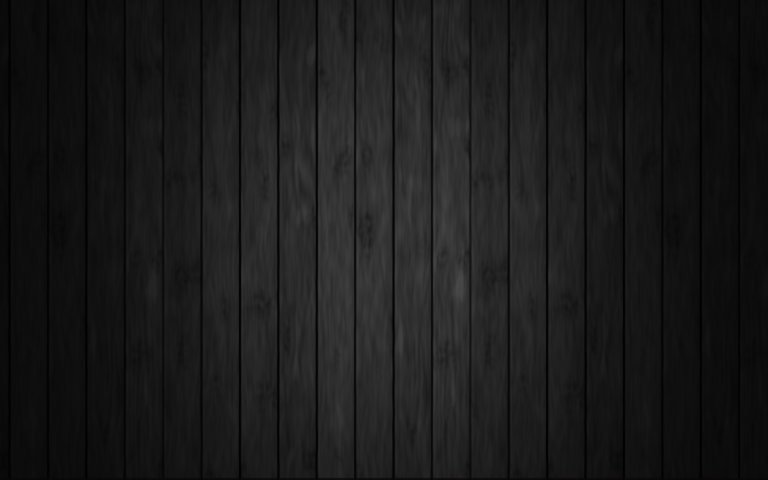
Write a Shadertoy shader that draws this texture.

```glsl
// Dark vertical wooden planks lit by a soft central glow

vec2 hashGradient(vec2 cell) {
    float angle = 6.2832 * fract(sin(dot(cell, vec2(127.1, 311.7))) * 43758.5);
    return vec2(cos(angle), sin(angle));
}

// Gradient noise, roughly -0.7 to 0.7
float noise(vec2 p) {
    vec2 i = floor(p), f = p - i;
    vec2 u = f * f * f * (f * (f * 6.0 - 15.0) + 10.0);
    float a = dot(hashGradient(i), f);
    float b = dot(hashGradient(i + vec2(1, 0)), f - vec2(1, 0));
    float c = dot(hashGradient(i + vec2(0, 1)), f - vec2(0, 1));
    float d = dot(hashGradient(i + 1.0), f - 1.0);
    return mix(mix(a, b, u.x), mix(c, d, u.x), u.y);
}

// Wood brightness around 1; p is local to a plank, in canvas heights
float woodGrain(vec2 p, float kind) {
    vec2 q = p + vec2(kind * 3.37, kind * 5.13);
    q.x += 0.006 * noise(q * vec2(12.0, 7.0)) + 0.0015 * noise(q * vec2(40.0, 35.0));

    // Long fibres, from broad to fine
    float grain = 0.0, amplitude = 0.13;
    vec2 scale = vec2(32.0, 2.5);
    for (int i = 0; i < 4; i++) {
        grain += amplitude * noise(q * scale + float(i) * 19.7);
        scale *= vec2(1.75, 2.1);
        amplitude *= 1.12;
    }

    // Arched growth rings, strongest on figured planks
    float figured = max(smoothstep(1.2, 0.0, abs(kind - 2.5)), step(6.5, kind));
    float rings = sin(34.0 * noise(q * vec2(17.0, 2.6)) + q.x * 160.0);
    float patches = smoothstep(0.0, 0.4, noise(q * vec2(18.0, 5.0) + 7.0));
    grain += rings * (0.025 + 0.08 * figured * patches);

    // Pale flecks and dark weathered smudges
    grain += (0.1 + 0.2 * figured) * smoothstep(0.2, 0.5, noise(q * vec2(55.0, 12.0) + 31.0));
    float smudge = smoothstep(0.15, 0.5, noise(q * vec2(24.0, 10.0) + 53.0));
    grain -= 0.28 * smudge * (0.6 + noise(q * vec2(110.0, 70.0)));
    return 1.0 + grain;
}

void mainImage(out vec4 fragColor, in vec2 fragCoord) {
    vec2 uv = fragCoord / iResolution.xy;
    float pixel = 1.0 / iResolution.y;

    // Twenty planks across; their kinds repeat every eight
    float across = (uv.x - 0.0124) * 20.0;
    float kind = mod(floor(across), 8.0);
    vec2 local = vec2(fract(across) * 0.08, uv.y * 1.0);
    float wood = woodGrain(local, kind);
    wood *= 1.0 + 0.06 * sin(kind * 2.4 + 1.0);

    // Seams: a dark groove, soft shade and a faint lit bevel
    float nearest = floor(across + 0.5);
    float side = (across - nearest) * 0.08;
    float seamKind = mod(nearest, 8.0);
    float depth = 0.88 - 0.4 * smoothstep(2.0, 0.0, abs(seamKind - 4.0))
                - 0.15 * smoothstep(1.0, 0.0, abs(seamKind - 1.0));
    float wobble = 0.0007 * noise(vec2(nearest * 7.3, uv.y * 25.0));
    float edge = abs(side + wobble);
    float groove = 1.0 - smoothstep(0.0018 - 0.5 * pixel, 0.0018 + 0.8 * pixel, edge);
    wood *= 1.0 - depth * groove;
    wood *= 1.0 - 0.3 * depth * exp(-edge / 0.005);
    wood += 0.16 * exp(-pow((side - 0.0055) / 0.0018, 2.0));

    // Elliptical glow fading into the dark sides
    vec2 fromGlow = (uv - vec2(0.5, 0.51)) / vec2(0.29, 0.6);
    float light = 0.037 + 0.175 * exp(-dot(fromGlow, fromGlow));

    // Thin dark rim along the bottom
    vec3 color = vec3(light * wood);
    float rim = 1.0 - smoothstep(0.004 - pixel, 0.004 + pixel, uv.y);
    color = mix(color, vec3(0.045, 0.02, 0.028), 0.8 * rim);
    fragColor = vec4(clamp(color, 0.0, 1.0), 1.0);
}
```
